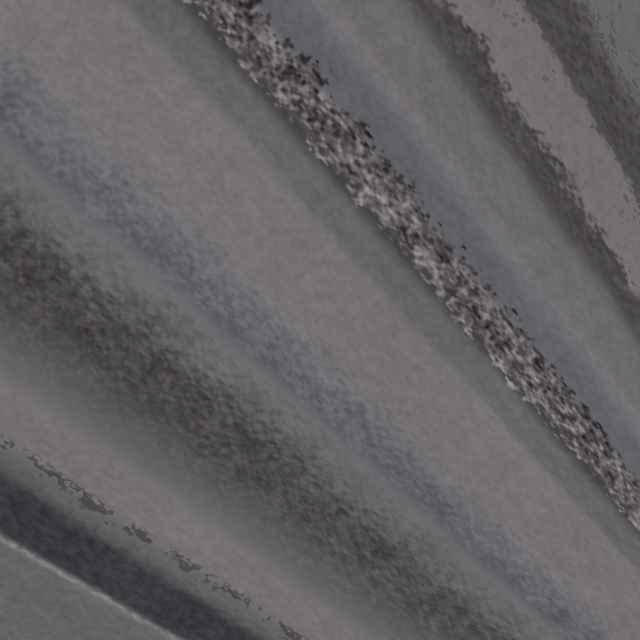
This texture is drawn by a WebGL 2 fragment shader. Its source:

```glsl
#version 300 es
precision highp float;
// Soft grey cloth in folds that fan out from a hub beyond the lower right.
// Each fold is a band of the fan coordinate (log of the slope to the hub);
// stretched noise adds the nap, ragged edges and a rough raised cord.

#define HUB vec2(2.005, -1.005)
#define FAN_WIDTH 0.52
#define NAP_SCALE vec2(95.0, 210.0)
#define EDGE_WOBBLE 0.012
#define EDGE_FRAY 0.035
#define NAP_CONTRAST 0.055
#define PILE_CONTRAST 0.15
#define CORD_CONTRAST 0.46

uniform vec2 u_resolution;
out vec4 fragColor;

const vec3 PLAIN = vec3(0.452, 0.438, 0.452);
const vec3 OLIVE = vec3(0.385, 0.375, 0.378);
const vec3 SLATE = vec3(0.365, 0.368, 0.395);
const vec3 SHADE = vec3(0.285, 0.272, 0.288);
const vec3 DEEP  = vec3(0.235, 0.228, 0.245);
const vec3 CORD  = vec3(0.365, 0.345, 0.355);

float hash(vec2 p) {
    return fract(sin(dot(p, vec2(127.1, 311.7))) * 43758.5453);
}

float noise(vec2 p) {
    vec2 i = floor(p), f = fract(p);
    f = f * f * (3.0 - 2.0 * f);
    return mix(mix(hash(i), hash(i + vec2(1, 0)), f.x),
               mix(hash(i + vec2(0, 1)), hash(i + vec2(1, 1)), f.x), f.y);
}

float fbm(vec2 p) {
    float sum = 0.0, amp = 0.5;
    for (int i = 0; i < 4; i++) {
        sum += amp * noise(p);
        p = mat2(1.6, 1.2, -1.2, 1.6) * p + 7.3;
        amp *= 0.5;
    }
    return sum;
}

// Soft window: one between lo and hi, with its own blur at each end.
float band(float x, float lo, float hi, float softLo, float softHi) {
    return smoothstep(lo - softLo, lo + softLo, x)
         * (1.0 - smoothstep(hi - softHi, hi + softHi, x));
}

void main() {
    vec2 p = gl_FragCoord.xy / u_resolution;

    // Fan coordinates: fold runs across the folds, cloth.x runs along them.
    vec2 d = vec2(HUB.x - p.x, p.y - HUB.y);
    float fold = log2(d.y / d.x);
    vec2 cloth = vec2(length(d), fold * FAN_WIDTH);

    // Nap at two sizes, centred on zero.
    float nap = noise(cloth * NAP_SCALE) - 0.5;
    float fuzz = noise(cloth * NAP_SCALE * 1.7 + 31.0) - 0.5;
    float clump = fbm(cloth * vec2(22.0, 45.0)) - 0.47;
    float grain = 0.6 * nap + 0.5 * fuzz;
    fold += EDGE_WOBBLE * (fbm(cloth * vec2(7.0, 4.0)) - 0.47);
    float frayed = fold + EDGE_FRAY * (grain + clump);

    // Lower left: hem, deep crease and flat strip.
    vec3 col = PLAIN;
    col = mix(col, OLIVE, band(fold, -1.3, -0.79, 0.05, 0.02) * 0.8);
    float crease = band(fold, -0.775, -0.645, 0.012, 0.035);
    col = mix(col, DEEP, crease);
    col = mix(col, OLIVE, band(fold, -0.665, -0.61, 0.02, 0.015) * 0.6);
    float hem = exp(-pow((fold + 0.782) / 0.007, 2.0));
    col += 0.13 * hem * (0.5 + grain);
    float stitch = band(frayed, -0.617, -0.590, 0.008, 0.008);
    col = mix(col, SHADE, stitch * smoothstep(-0.12, 0.2, grain + clump));

    // Broad dark pile, paler ridge and slate valley.
    float pile = band(frayed, -0.415, -0.245, 0.075, 0.045);
    col = mix(col, OLIVE, band(frayed, -0.49, -0.2, 0.025, 0.03) * 0.75);
    col = mix(col, SHADE, pile * mix(0.95, 0.65, smoothstep(0.3, 0.75, p.x)));
    col = mix(col, OLIVE, band(fold, -0.23, -0.17, 0.03, 0.02) * 0.5);
    float valley = band(frayed, -0.165, -0.085, 0.016, 0.055);
    col = mix(col, SLATE, valley * 0.9);

    // Wide plain panel ends in a step down to the shadow beside the cord.
    col = mix(col, OLIVE, band(fold, 0.142, 0.235, 0.014, 0.01) * 0.85);
    col = mix(col, DEEP, band(fold, 0.214, 0.245, 0.018, 0.012) * 0.75);

    // Right of the cord: slate slope, soft ridge and two dark pleats.
    col = mix(col, SLATE, band(fold, 0.31, 0.395, 0.01, 0.035) * 0.9);
    col = mix(col, OLIVE, band(fold, 0.435, 0.56, 0.02, 0.03) * 0.45);
    float pleats = band(frayed, 0.545, 0.622, 0.024, 0.014)
                 + band(frayed, 0.752, 0.868, 0.012, 0.035);
    col = mix(col, SHADE, pleats * 0.92);
    col = mix(col, OLIVE, band(frayed, 0.88, 1.3, 0.03, 0.05) * 0.7);
    float flecks = band(fold, 0.69, 1.1, 0.05, 0.05);
    col = mix(col, SHADE, flecks * smoothstep(0.18, 0.38, grain + clump) * 0.7);

    // Raised cord with a tangled surface.
    float cord = band(frayed, 0.232, 0.322, 0.007, 0.008);
    col = mix(col, CORD, cord);

    // Nap lighting grows from the flat cloth to the pile and the cord.
    float rough = clamp(pile + 0.6 * valley + 0.6 * pleats + 0.3 * crease, 0.0, 1.0);
    float contrast = mix(mix(NAP_CONTRAST, PILE_CONTRAST, rough), CORD_CONTRAST, cord);
    col += contrast * (grain + 0.5 * clump);
    col += 0.03 * (fbm(p * 5.0) - 0.47);
    fragColor = vec4(clamp(col, 0.0, 1.0), 1.0);
}
```
